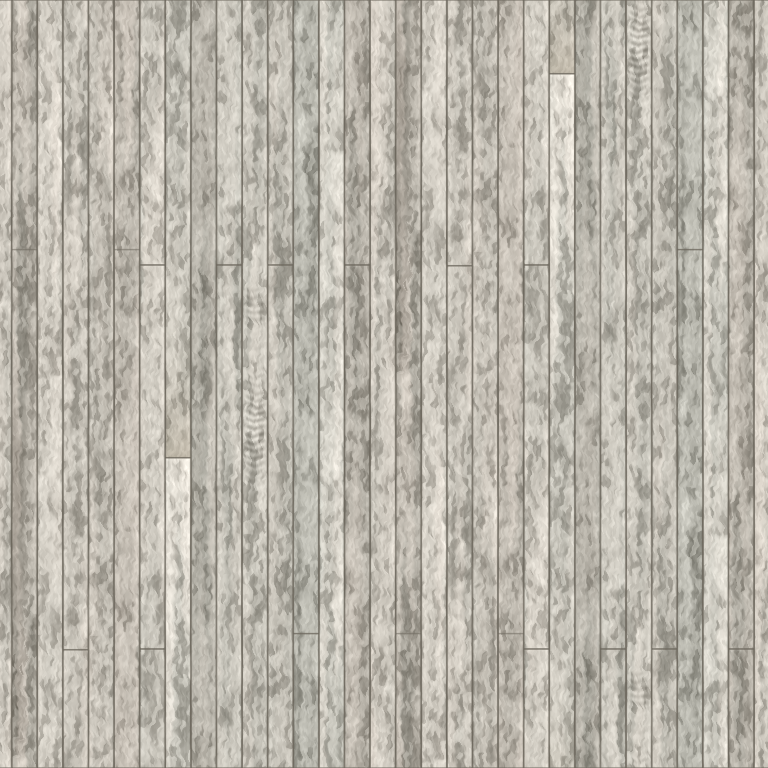
This texture is drawn by a Shadertoy shader. Its source:

```glsl
// Weathered pale timber: thirty narrow upright boards with dark seams and a few butt joints.
// Fifteen boards are defined; the right half repeats them, shifted by half the height.
// Worn paint is blended cellular noise at four scales, wrapped vertically.

float hash(vec2 p) {
    return fract(sin(dot(p, vec2(127.1, 311.7))) * 43758.5);
}

// Smooth cellular noise in -0.5..0.5; it repeats after the given number of rows
float cells(vec2 p, float rows, float seed) {
    vec2 base = floor(p);
    float sum = 0.0, total = 1e-5;
    for (int j = -1; j <= 1; j++)
    for (int i = -1; i <= 1; i++) {
        vec2 cell = base + vec2(i, j);
        vec2 id = vec2(cell.x + seed * 23.0, mod(cell.y, rows));
        vec2 d = p - cell - vec2(hash(id), hash(id + 57.3));
        float weight = exp(-8.0 * dot(d, d));
        sum += weight * hash(id + 19.1);
        total += weight;
    }
    return sum / total - 0.5;
}

// Antialiased line coverage from distance, half width and pixel size
float line(float d, float halfWidth, float pixel) {
    return 1.0 - smoothstep(halfWidth - 0.5 * pixel, halfWidth + 0.7 * pixel, d);
}

void mainImage(out vec4 fragColor, in vec2 fragCoord) {
    // Joint height per board (negative: none) and board brightness
    const float joints[15] = float[15](0.675, -1.0, 0.154, -1.0, 0.675, 0.655, 0.404,
        -1.0, 0.655, -1.0, 0.655, 0.175, -1.0, 0.655, -1.0);
    const float tones[15] = float[15](-0.03, 0.05, 0.02, 0.01, -0.03, 0.03, 0.04,
        -0.07, 0.01, 0.03, 0.01, -0.045, 0.04, -0.05, 0.03);

    vec2 uv = fragCoord / iResolution.xy;
    float pixel = 1.0 / iResolution.y;

    // Board coordinates: u across one board, y along it
    float across = fract(uv.x - 0.0152) * 30.0;
    float column = floor(across), u = across - column;
    float board = mod(column, 15.0);
    float y = fract(uv.y + (column >= 15.0 ? 0.5 : 0.0));
    int index = int(board);
    float joint = joints[index];

    // Layered sines bend the grain slightly
    float turn = 6.2832 * y;
    float x = u + 0.05 * sin(turn * 11.0 + board) + 0.03 * sin(turn * 37.0 + u * 5.0)
            + 0.02 * sin(turn * 83.0 + u * 9.0);

    // Wear, from long streaks to fine grain
    float streak = cells(vec2(x * 3.0, y * 4.0), 4.0, board);
    float blotch = cells(vec2(x * 2.5, y * 26.0), 26.0, board + 20.0);
    float flake = cells(vec2(x * 6.5, y * 75.0), 75.0, board + 40.0);
    float grain = cells(vec2(x * 13.0, y * 150.0), 150.0, board + 60.0);
    float worn = smoothstep(0.08, 0.32, flake + 0.55 * blotch + 0.5 * streak);
    float value = 0.775 + tones[index] - 0.13 * streak - 0.1 * blotch
                - 0.08 * flake + 0.09 * grain - 0.09 * worn;

    // Pale edges beside the seams
    value += 0.05 * exp(-pow((u - 0.12) / 0.07, 2.0)) * (0.6 + 2.0 * streak + blotch);
    value += 0.03 * exp(-pow((u - 0.9) / 0.05, 2.0));

    // Bare strip along one side of the first board
    if (index == 0) {
        float strip = smoothstep(0.55, 0.4, x + 0.4 * flake + 0.3 * blotch);
        value -= 0.13 * strip * smoothstep(0.0, 0.05, y) * smoothstep(0.54, 0.42, y);
    }

    // Stain above the odd joint, clean paint below it
    float stain = 0.0;
    if (index == 6) {
        float along = fract(y - joint);
        stain = exp(-along * 14.0);
        value += 0.06 * smoothstep(0.45, 1.0, along) - 0.13 * stain;
    }

    // Arched growth rings on one board
    if (index == 9) {
        float rings = sin(turn * 105.0 - 9.0 * abs(x - 0.5) + 4.0 * blotch);
        float zone = exp(-pow((y - 0.44) / 0.06, 2.0))
                   + 0.5 * exp(-pow((y - 0.6) / 0.03, 2.0));
        value -= 0.085 * zone * (0.3 + rings) * smoothstep(0.5, 0.25, abs(u - 0.5));
    }

    // Warm or greenish grey
    float tint = index == 11 ? 1.5 : hash(vec2(board, 7.0)) + streak;
    vec3 color = vec3(value, value - 0.025, value - 0.065)
               + tint * vec3(-0.012, 0.002, 0.004) + stain * vec3(0.01, 0.0, -0.02);

    // Seams between boards
    float edge = min(u, 1.0 - u) / 30.0;
    vec3 seamColor = vec3(0.43, 0.41, 0.37);
    color -= 0.05 * exp(-edge * 600.0);
    color = mix(color, seamColor, line(edge, 0.001, pixel) * (0.85 + 0.3 * blotch));

    // Butt joints; one board is cut into two half lengths
    float span = index == 5 ? 0.5 : 1.0;
    float gap = abs(fract((y - joint) / span + 0.5) - 0.5) * span;
    if (joint > 0.0) {
        float strength = joint > 0.67 ? 0.55 : 0.8;
        color = mix(color, seamColor, strength * line(gap, 0.0009, pixel));
    }

    // Thin shadow along the top and bottom ends
    color = mix(color, seamColor, 0.6 * line(min(uv.y, 1.0 - uv.y), 0.0009, pixel));
    fragColor = vec4(clamp(color, 0.0, 1.0), 1.0);
}
```
